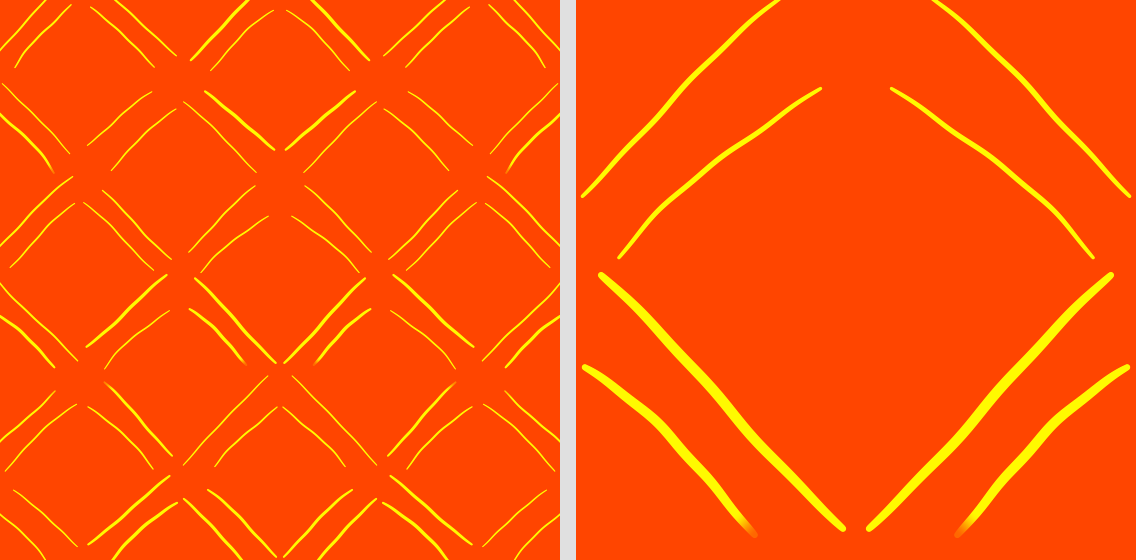
Left: the whole. Right: its middle third, enlarged.
Reproduce this pattern procedurally as a Shadertoy shader.

```glsl
// Hand-drawn diamond lattice: yellow brush strokes on orange, mirrored left to right.

const vec3 ORANGE = vec3(1.0, 0.27, 0.0);
const vec3 YELLOW = vec3(1.0, 0.98, 0.0);
const float HALF_DIAMOND = 0.178;             // centre to corner, in canvas heights
const vec2 LATTICE_ORIGIN = vec2(0.5, 0.504);
const float PI = 3.14159;

float hash(vec2 id, float salt) {
    vec3 p = fract(vec3(id, salt) * vec3(0.1031, 0.1130, 0.0973) + 0.37);
    p += dot(p, p.yzx + 33.33);
    return fract((p.x + p.y) * p.z);
}

float jitter(vec2 id, float salt, float low, float high) {
    return mix(low, high, hash(id, salt));
}

// Centre of the diamond that holds p; centres lie where x + y is even.
vec2 diamondCentre(vec2 p) {
    vec2 k = floor(vec2(p.x + p.y, p.x - p.y) * 0.5 + 0.5);
    return vec2(k.x + k.y, k.x - k.y);
}

// Coverage of a bent, tapered stroke from a to b; side points out of the diamond.
float brushStroke(vec2 p, vec2 a, vec2 b, vec2 side, float bow, float sway,
                  float radius, float fade, float pixel) {
    vec2 d = b - a;
    float len = length(d);
    vec2 normal = side * abs(d.yx) / len;
    float along = dot(p - a, d) / (len * len);
    float t = clamp(along, 0.0, 1.0);

    float bend = bow * 4.0 * t * (1.0 - t) + sway * sin(2.0 * PI * t)
               + 0.0025 * sin(19.0 * t + 90.0 * sway);
    float across = dot(p - a, normal) - bend;
    float taper = mix(0.6, 1.0, sqrt(max(sin(PI * t), 0.0)));
    float dist = length(vec2((along - t) * len, across)) - radius * taper;

    float ink = 1.0 - smoothstep(-0.6 * pixel, 0.6 * pixel, dist);
    return ink * (1.0 - fade * smoothstep(0.88, 1.0, along));
}

// The four strokes inside one diamond, each with its own hand-drawn variation.
float diamondInk(vec2 p, vec2 cell, float pixel) {
    float ink = 0.0;
    for (int i = 0; i < 4; i++) {
        vec2 side = vec2(i % 2, i / 2) * 2.0 - 1.0;
        vec2 id = cell * 3.0 + side + 40.0;
        float lower = step(side.y, 0.0);

        // Ends near the vertical and horizontal corners
        float tipGap = 0.03 + 0.09 * pow(hash(id, 1.0), 2.0);
        float tipReach = jitter(id, 2.0, 0.73, mix(0.84, 0.93, lower));
        float flankGap = mix(jitter(id, 3.0, 0.05, 0.13),
                             jitter(id, 3.0, -0.03, 0.14), lower);
        float flankReach = jitter(id, 4.0, 0.75, 0.86) + 0.05 * lower;
        vec2 tip = side * vec2(tipGap, tipReach - tipGap);
        vec2 flank = side * vec2(flankReach - flankGap, flankGap);

        // Curve and pressure of the brush
        float bow = jitter(id, 5.0, 0.015, 0.05) - 0.04 * lower;
        float sway = jitter(id, 6.0, -0.012, 0.012);
        float heavy = smoothstep(0.65, 0.95, hash(id, 7.0));
        float radius = jitter(id, 8.0, 0.008, 0.011) + 0.008 * heavy;
        float fade = heavy * step(0.5, hash(id, 9.0));

        ink = max(ink, brushStroke(p, tip, flank, side, bow, sway,
                                   radius, fade, pixel));
    }
    return ink;
}

void mainImage(out vec4 fragColor, in vec2 fragCoord) {
    vec2 p = fragCoord / iResolution.y - LATTICE_ORIGIN;
    p.x = abs(p.x);                           // mirror about the vertical axis
    p /= HALF_DIAMOND;
    float pixel = 1.0 / (iResolution.y * HALF_DIAMOND);

    vec2 cell = diamondCentre(p);
    float ink = diamondInk(p - cell, cell, pixel);
    fragColor = vec4(mix(ORANGE, YELLOW, ink), 1.0);
}
```
